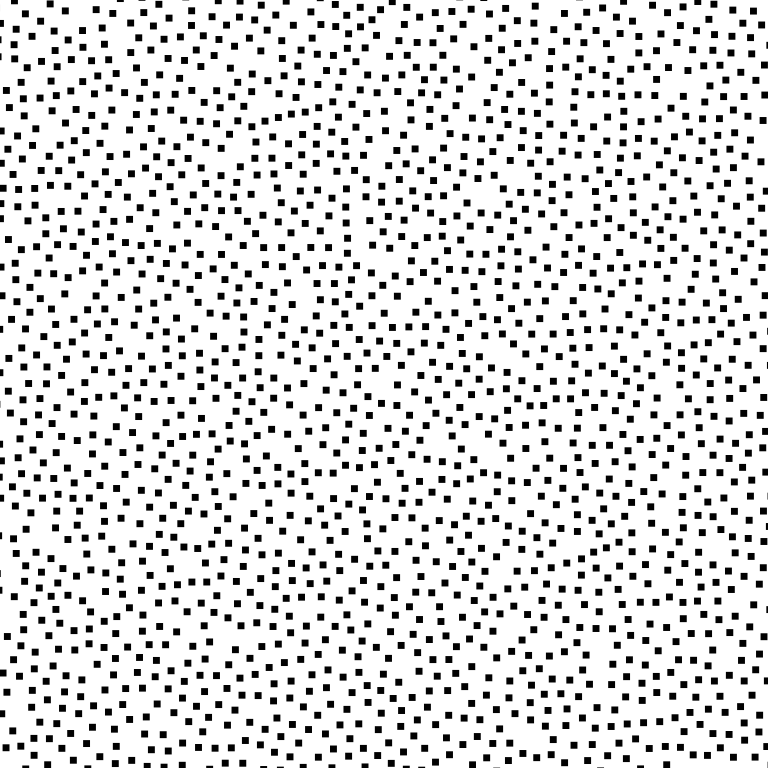
Reproduce this pattern procedurally as a WebGL 2 fragment shader.

```glsl
#version 300 es
precision highp float;
precision highp int;
// Small black squares scattered evenly but irregularly on white.
// One random dot per cell of a tilted grid; a few passes push close dots apart,
// then each dot is drawn as an upright square with exact pixel coverage.

uniform vec2 u_resolution;
out vec4 fragColor;

const int SPAN = 11;   // cells per side of the block examined around a pixel
const int PASSES = 4;  // each pass uses up one ring of the block

// Two random values in 0..1 for an integer cell.
vec2 hash2(ivec2 cell) {
    uvec2 v = uvec2(cell + 4096) * 1664525u + 1013904223u;
    v.x += v.y * 1664525u;
    v.y += v.x * 1664525u;
    v ^= v >> 16u;
    v.x += v.y * 1664525u;
    v.y += v.x * 1664525u;
    v ^= v >> 16u;
    return vec2(v & 0xffffu) / 65536.0;
}

// Step that moves one dot away from another that is too close.
vec2 repel(vec2 dot0, vec2 dot1) {
    vec2 away = dot0 - dot1;
    float gap = length(away) + 1e-4;
    return away / gap * max(0.96 - gap, 0.0) * 0.42;
}

// Share of a pixel covered by a square, given the offset to its centre.
float squareCoverage(vec2 offset, float halfSide, float pixel) {
    vec2 cover = clamp((halfSide - abs(offset)) / pixel + 0.5, 0.0, 1.0);
    return cover.x * cover.y;
}

void main() {
    float pixel = 1.0 / min(u_resolution.x, u_resolution.y);
    float cellsPerUnit = 42.5;
    float tilt = 0.55;
    mat2 turn = mat2(cos(tilt), sin(tilt), -sin(tilt), cos(tilt));
    vec2 point = turn * (gl_FragCoord.xy * pixel) * cellsPerUnit;
    ivec2 corner = ivec2(floor(point)) - SPAN / 2;

    // Scatter one dot in every cell of the block.
    vec2 dots[SPAN * SPAN];
    for (int y = 0; y < SPAN; y++) {
        for (int x = 0; x < SPAN; x++) {
            ivec2 cell = corner + ivec2(x, y);
            dots[y * SPAN + x] = vec2(cell) + hash2(cell);
        }
    }

    // Relax: results are stored one cell down and left, where the old
    // value is no longer needed, so a single array is enough.
    for (int pass = 0; pass < PASSES; pass++) {
        int last = SPAN - 2 * pass - 1;
        for (int y = 1; y < last; y++) {
            for (int x = 1; x < last; x++) {
                vec2 here = dots[y * SPAN + x];
                vec2 push = vec2(0.0);
                for (int j = -1; j <= 1; j++) {
                    for (int i = -1; i <= 1; i++) {
                        push += repel(here, dots[(y + j) * SPAN + x + i]);
                    }
                }
                vec2 cell = vec2(corner + ivec2(x, y));
                dots[(y - 1) * SPAN + x - 1] = clamp(here + push, cell - 0.12, cell + 1.12);
            }
        }
        corner += 1;
    }

    // Draw the nine remaining dots, turned back to the canvas axes.
    float ink = 0.0;
    for (int y = 0; y < 3; y++) {
        for (int x = 0; x < 3; x++) {
            vec2 offset = (point - dots[y * SPAN + x]) * turn / cellsPerUnit;
            ink = max(ink, squareCoverage(offset, 0.0045, pixel));
        }
    }

    vec3 paper = vec3(1.0);
    vec3 black = vec3(0.005);
    fragColor = vec4(mix(paper, black, ink), 1.0);
}
```
